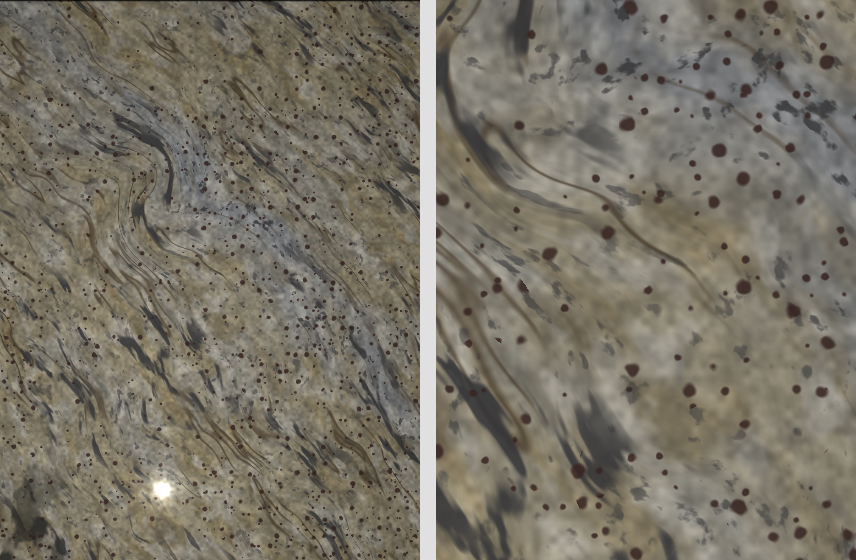
Left, the full canvas; right, a detail of the centre.
Reproduce this texture procedurally as a WebGL 2 fragment shader.

```glsl
#version 300 es
precision highp float;

uniform vec2 u_resolution;
out vec4 fragColor;

float hash(vec2 cell) {
    uvec2 k = uvec2(ivec2(cell)) * uvec2(1597u, 7919u);
    uint h = (k.x ^ (k.y + 2531u)) * 747796u;
    h = (h ^ (h >> 15)) * 277803u;
    h = (h ^ (h >> 13)) * 668265u;
    return float((h ^ (h >> 16)) & 65535u) / 65535.0;
}

float noise(vec2 p) {
    vec2 i = floor(p), f = fract(p);
    f = f * f * (3.0 - 2.0 * f);
    return mix(mix(hash(i), hash(i + vec2(1, 0)), f.x),
               mix(hash(i + vec2(0, 1)), hash(i + vec2(1, 1)), f.x), f.y);
}

float fbm(vec2 p) {
    float sum = 0.0, amp = 0.53;
    for (int i = 0; i < 4; i++) {
        sum += amp * noise(p);
        p = mat2(1.6, 1.2, -1.2, 1.6) * p + 17.3;
        amp *= 0.5;
    }
    return sum;
}

// Octaves keep their axes, so stretched grain stays aligned with the flow
float streakNoise(vec2 p) {
    return 0.55 * noise(p) + 0.28 * noise(p * 2.1 + 31.7) + 0.17 * noise(p * 4.3 + 73.1);
}

// Flow coordinates: x runs along the streaks, y across them
vec2 flowCoords(vec2 p) {
    vec2 d = p - vec2(0.36, 0.86);
    float twist = 1.1 * exp(-dot(d, d) / 0.014);
    vec2 q = p + (mat2(cos(twist), sin(twist), -sin(twist), cos(twist)) * d - d);
    q += 0.10 * (vec2(fbm(p * 3.0 + 5.0), fbm(p * 3.0 + 41.0)) - 0.5);
    q += 0.018 * (vec2(noise(p * 15.0), noise(p * 15.0 + 60.0)) - 0.5);
    float bend = q.y - 0.67;
    return vec2(0.62 * q.x - 0.78 * q.y, 0.75 * q.x + 0.6 * q.y + 0.1 * bend * bend);
}

// Rounded garnet grains, one candidate per cell
float specks(vec2 p, float density) {
    vec2 cell = floor(p);
    vec2 centre = 0.3 + 0.4 * vec2(hash(cell + 211.0), hash(cell + 307.0));
    float radius = 0.10 + 0.17 * hash(cell + 401.0);
    float dist = length(fract(p) - centre) + 0.12 * (noise(p * 4.0) - 0.5);
    return step(hash(cell + 503.0), density) * (1.0 - smoothstep(radius - 0.08, radius + 0.08, dist));
}

void main() {
    vec2 p = gl_FragCoord.xy / u_resolution.x;
    float top = u_resolution.y / u_resolution.x;
    vec2 flow = flowCoords(p);

    // Blue-grey band through warm feldspar
    float offBand = (flow.y - 0.85 - 0.11 * p.x) / 0.075;
    float band = exp(-offBand * offBand);
    float cool = clamp(band * 0.85 + 1.8 * (fbm(flow * vec2(4.0, 13.0) + 9.0) - 0.48), 0.0, 1.0);
    vec3 color = mix(vec3(0.505, 0.475, 0.395), vec3(0.455, 0.46, 0.465), cool);

    // Ochre stain, pale crystals and fine grain
    float stain = smoothstep(0.48, 0.72, streakNoise(flow * vec2(9.0, 30.0) + 3.0));
    color = mix(color, vec3(0.44, 0.385, 0.27), 0.55 * stain * (1.0 - 0.7 * cool));
    float crystal = smoothstep(0.52, 0.68, fbm(flow * vec2(17.0, 32.0) + 23.0));
    color = mix(color, vec3(0.57, 0.56, 0.53), 0.65 * crystal);
    color *= 1.0 + 0.50 * (fbm(flow * vec2(38.0, 70.0)) - 0.5);
    color *= 1.0 + 0.22 * (noise(p * 150.0) - 0.5);

    // Thin brown veins
    float veinField = streakNoise(flow * vec2(4.0, 25.0) + 51.0);
    float vein = 1.0 - smoothstep(0.0, 0.055, abs(veinField - 0.5));
    vein *= smoothstep(0.42, 0.62, fbm(flow * vec2(7.0, 15.0) + 80.0));
    color = mix(color, vec3(0.25, 0.20, 0.14), 0.75 * vein * (1.0 - 0.5 * cool));

    // Broken dark mica streaks and pepper
    float mica = smoothstep(0.58, 0.73, streakNoise(flow * vec2(15.0, 58.0) + 117.0));
    mica *= smoothstep(0.38, 0.62, fbm(flow * vec2(5.0, 11.0) + 140.0));
    color = mix(color, vec3(0.19, 0.19, 0.20), 0.85 * mica);
    float pepper = smoothstep(0.64, 0.78, fbm(flow * vec2(60.0, 95.0) + 19.0));
    color = mix(color, vec3(0.20, 0.20, 0.21), pepper * (0.4 + 0.4 * cool));

    // Coarse dark blotches near the lower left corner
    float corner = exp(-dot(p, p) / 0.045);
    float blotch = smoothstep(0.52, 0.64, fbm(p * vec2(15.0, 11.0) + 63.0));
    color = mix(color, vec3(0.17, 0.17, 0.15), 0.85 * blotch * corner);

    // Garnets gather in clusters
    float cluster = smoothstep(0.38, 0.66, fbm(p * 5.0 + 200.0));
    float garnet = specks(p * 46.0, 0.05 + 0.30 * cluster * (1.0 - 0.6 * band));
    garnet = max(garnet, specks(p * 77.0 + 90.0, 0.03 + 0.14 * cluster));
    color = mix(color, vec3(0.20, 0.13, 0.12), 0.85 * garnet);

    // Soft falloff of light and the lamp reflection
    vec2 away = (p - vec2(0.42, 0.48)) / vec2(0.75, 0.85);
    color *= 0.78 + 0.29 * exp(-dot(away, away));
    vec2 lamp = p - vec2(0.387, 0.167);
    float r2 = dot(lamp, lamp);
    float glint = 0.75 * exp(-r2 / 0.00035) + 0.25 * exp(-r2 / 0.0022) * (0.4 + 1.2 * noise(p * 130.0));
    color += vec3(0.98, 1.0, 1.0) * (glint + 0.05 * exp(-r2 / 0.02));

    // Shadowed slab edge
    color *= mix(0.25, 1.0, smoothstep(0.001, 0.005, top - p.y));
    fragColor = vec4(clamp(color, 0.0, 1.0), 1.0);
}
```
